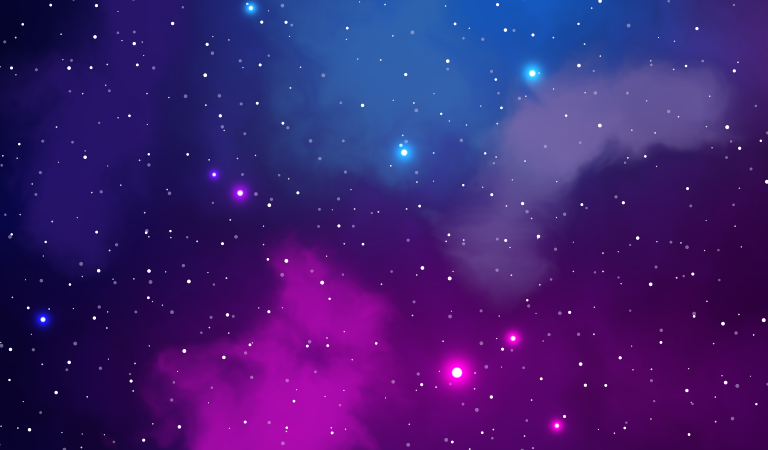
Give the GLSL for this background, as a Shadertoy shader.

```glsl
// A starry nebula: a blue glow above, magenta clouds below, indigo at the sides.
// Soft ellipses tint the sky, noise-torn segments form the cloud banks, and
// hashed grids scatter the small stars beneath a few haloed bright ones.

const float ASPECT = 1.714;

float hash(vec2 p) {
    return fract(sin(dot(p, vec2(12.9898, 78.233))) * 43758.5453);
}

float noise(vec2 p) {
    vec2 i = floor(p), f = fract(p);
    f = f * f * (3.0 - 2.0 * f);
    float low = mix(hash(i), hash(i + vec2(1, 0)), f.x);
    float high = mix(hash(i + vec2(0, 1)), hash(i + vec2(1, 1)), f.x);
    return mix(low, high, f.y);
}

float fbm(vec2 p) {
    float sum = 0.0, amp = 0.5;
    for (int i = 0; i < 5; i++) {
        sum += amp * noise(p);
        p = mat2(1.6, 1.2, -1.2, 1.6) * p + 7.3;
        amp *= 0.5;
    }
    return sum;
}

// Soft elliptical patch of light
float glow(vec2 p, vec2 centre, vec2 radius) {
    vec2 d = (p - centre) / radius;
    return exp(-dot(d, d));
}

// Cloud along the segment a-b, its border torn by the noise value n
float bank(vec2 p, vec2 a, vec2 b, float width, float n) {
    vec2 ab = b - a;
    float t = clamp(dot(p - a, ab) / dot(ab, ab), 0.0, 1.0);
    float d = length(p - a - t * ab) + (n - 0.5) * width * 1.8;
    return smoothstep(width, 0.0, d);
}

// One star at a random place in some of the grid cells
float starLayer(vec2 p, float cell, float radius, float density, float seed, float pixel) {
    vec2 id = floor(p / cell);
    vec2 key = id + seed;
    vec2 centre = (id + 0.15 + 0.7 * vec2(hash(key + 3.1), hash(key + 8.7))) * cell;
    float r = radius * mix(0.65, 1.15, hash(key + 5.3));
    float disc = 1.0 - smoothstep(r - pixel * 0.6, r + pixel * 0.6, length(p - centre));
    return disc * step(hash(key), density);
}

vec3 sky(vec2 p, float n) {
    vec3 navy = vec3(0.015, 0.01, 0.17);
    vec3 indigo = vec3(0.12, 0.035, 0.31);
    vec3 plum = vec3(0.16, 0.0, 0.23);
    vec3 col = mix(navy, indigo, smoothstep(0.0, 0.65, p.x));
    col = mix(col, plum, smoothstep(0.95, 1.6, p.x));
    col = mix(col, vec3(0.03, 0.03, 0.34), 0.6 * glow(p, vec2(0.1, 0.58), vec2(0.3, 0.22)));
    col = mix(col, vec3(0.36, 0.10, 0.42), 0.75 * glow(p, vec2(1.68, 0.92), vec2(0.28, 0.25)));
    col = mix(col, vec3(0.22, 0.27, 0.56), 0.8 * glow(p, vec2(0.98, 0.75), vec2(0.5, 0.25)));
    col = mix(col, vec3(0.07, 0.35, 0.74), 0.95 * glow(p, vec2(1.1, 1.03), vec2(0.5, 0.3)));
    col = mix(col, vec3(0.40, 0.01, 0.45), 0.95 * glow(p, vec2(0.92, 0.17), vec2(0.55, 0.3)));
    col = mix(col, vec3(0.38, 0.02, 0.43), 0.6 * glow(p, vec2(1.42, 0.14), vec2(0.26, 0.2)));
    return col * (0.78 + 0.44 * n);
}

vec3 clouds(vec3 col, vec2 p, float n) {
    vec3 violet = vec3(0.18, 0.09, 0.46);
    vec3 steel = vec3(0.23, 0.44, 0.72);
    vec3 lavender = vec3(0.47, 0.40, 0.66);
    vec3 magenta = vec3(0.70, 0.04, 0.70);
    col = mix(col, violet, 0.75 * bank(p, vec2(0.32, 0.98), vec2(0.16, 0.6), 0.2, n));
    col = mix(col, steel, 0.65 * bank(p, vec2(0.82, 0.93), vec2(0.98, 0.76), 0.27, n));
    col = mix(col, lavender, 0.6 * bank(p, vec2(1.1, 0.48), vec2(1.24, 0.72), 0.14, n));
    col = mix(col, lavender, 0.7 * bank(p, vec2(1.24, 0.74), vec2(1.53, 0.77), 0.14, n));
    col = mix(col, magenta, 0.85 * bank(p, vec2(0.5, 0.0), vec2(0.74, 0.12), 0.2, n));
    return mix(col, magenta, 0.75 * bank(p, vec2(0.66, 0.14), vec2(0.71, 0.3), 0.16, n));
}

// White core in a coloured halo; hue runs from cyan (0) through blue to magenta (1)
vec3 brightStar(vec3 col, vec2 p, vec2 centre, float size, float hue, float pixel) {
    vec3 tint = mix(vec3(0.15, 0.75, 1.0), vec3(0.1, 0.1, 1.0), smoothstep(0.0, 0.5, hue));
    tint = mix(tint, vec3(1.0, 0.0, 0.85), smoothstep(0.5, 1.0, hue));
    float d = length(p - centre);
    col = mix(col, tint, 0.95 * exp(-d * d / (size * size * 5.0)));
    col += tint * 0.3 * exp(-d / (size * 2.2));
    return mix(col, vec3(1), 1.0 - smoothstep(size * 0.75 - pixel, size * 0.75 + pixel, d));
}

void mainImage(out vec4 fragColor, in vec2 fragCoord) {
    vec2 p = fragCoord / iResolution.xy * vec2(ASPECT, 1.0);
    float pixel = 1.0 / iResolution.y;

    // Nebula
    vec2 warp = vec2(fbm(p * 5.0), fbm(p * 5.0 + 19.0)) - 0.5;
    float n = fbm(p * 6.0 + warp * 1.5 + 4.0);
    vec3 col = clouds(sky(p + warp * 0.12, n), p + warp * 0.08, n);

    // Small stars: white, faint and tiny
    col = mix(col, vec3(1), starLayer(p, 0.088, 0.0038, 0.6, 11.0, pixel));
    col = mix(col, vec3(0.8, 0.75, 0.9), 0.5 * starLayer(p + 0.03, 0.077, 0.0038, 0.55, 47.0, pixel));
    col = mix(col, vec3(1), 0.8 * starLayer(p + 0.05, 0.067, 0.0018, 0.6, 83.0, pixel));

    // Bright stars: position, size, hue
    vec4 beacons[9] = vec4[9](
        vec4(0.560, 0.982, 0.006, 0.10), vec4(1.188, 0.837, 0.009, 0.00),
        vec4(0.902, 0.661, 0.009, 0.12), vec4(0.478, 0.612, 0.005, 0.70),
        vec4(0.536, 0.571, 0.008, 0.78), vec4(0.096, 0.290, 0.007, 0.50),
        vec4(1.020, 0.172, 0.015, 1.00), vec4(1.145, 0.248, 0.007, 1.00),
        vec4(1.243, 0.054, 0.006, 0.97));
    for (int i = 0; i < 9; i++)
        col = brightStar(col, p, beacons[i].xy, beacons[i].z, beacons[i].w, pixel);

    fragColor = vec4(clamp(col, 0.0, 1.0), 1.0);
}
```
